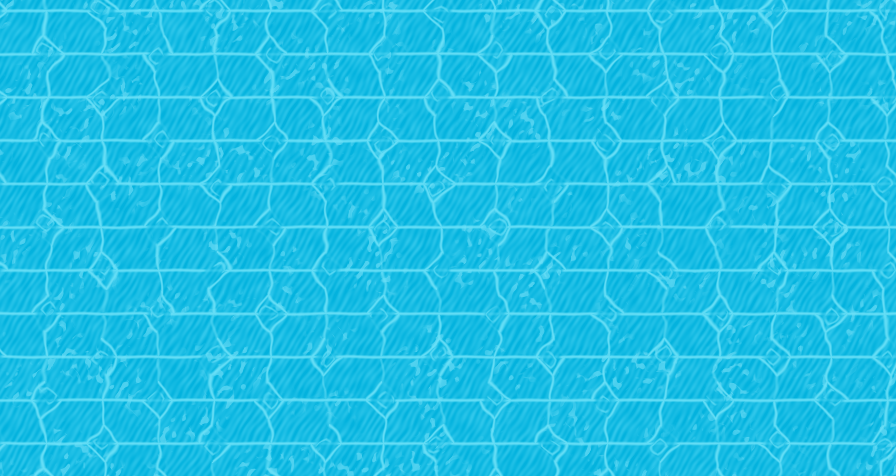
This pattern is drawn by a Shadertoy shader. Its source:

```glsl
float hash(vec2 p) {
    vec3 q = fract(vec3(p.xyx) * 0.1031);
    q += dot(q, q.yzx + 33.33);
    return fract((q.x + q.y) * q.z);
}

vec2 gradient(vec2 cell) {
    float angle = 6.2832 * hash(cell + 71.0);
    return vec2(cos(angle), sin(angle));
}

float gradientNoise(vec2 p) {
    vec2 i = floor(p), f = p - i;
    vec2 w = f * f * f * (f * (f * 6.0 - 15.0) + 10.0);
    vec2 e = vec2(1, 0);
    float low = mix(dot(gradient(i), f), dot(gradient(i + e), f - e), w.x);
    float high = mix(dot(gradient(i + e.yx), f - e.yx), dot(gradient(i + 1.0), f - 1.0), w.x);
    return mix(low, high, w.y);
}

float segmentDistance(vec2 p, vec2 a, vec2 b) {
    vec2 ab = b - a;
    return length(p - a - ab * clamp(dot(p - a, ab) / dot(ab, ab), 0.0, 1.0));
}

float stroke(float d, float width) {
    return 1.0 - smoothstep(0.0, width, d);
}

// Slanted brushed grain: x is tone, y is the amount of pale flecks
vec2 grain(vec2 p) {
    float across = dot(p, vec2(0.86, -0.51));
    float along = dot(p, vec2(0.51, 0.86));
    float wave = sin(across * 45.0 + 4.0 * gradientNoise(p * 1.7));
    float broken = gradientNoise(vec2(across * 9.0, along * 2.6));
    float tone = 0.42 + 0.27 * wave + 0.6 * broken + 0.15 * gradientNoise(p * 0.8);

    float speck = gradientNoise(vec2(across * 6.5, along * 4.5) + 40.0);
    float curl = abs(gradientNoise(p * 3.3 + 17.0));
    float patches = smoothstep(-0.1, 0.28, gradientNoise(p * 0.85 + 9.0));
    float flecks = smoothstep(0.16, 0.36, speck) + 0.5 * stroke(curl, 0.09) * smoothstep(0.0, 0.2, speck);
    return vec2(clamp(tone, 0.0, 1.0), clamp(flecks * patches, 0.0, 1.0));
}

// Tile joints, with forked knots on alternate crossings
float joints(vec2 p) {
    float pitch = 11.0 / 8.5;
    vec2 crossing = round(p / vec2(pitch, 1.0));
    vec2 d = p - crossing * vec2(pitch, 1.0);
    vec2 edge = vec2(crossing.x, floor(p.y));
    float knot = mod(crossing.x + crossing.y, 2.0);

    // Each upright bows and wavers between its two rows
    d.x += (hash(edge + 5.0) - 0.5) * 0.24 * sin(3.14159 * fract(p.y));
    d.x += 0.13 * gradientNoise(p * 2.3);

    float strength = mix(0.5, 1.0, smoothstep(0.0, 0.5, hash(edge + 23.0)));
    float reach = knot * smoothstep(0.44, 0.36, 0.8 - abs(d.y));
    float upright = stroke(abs(d.x), 0.06) * strength;
    upright *= mix(1.0, smoothstep(0.34, 0.42, abs(d.y)), knot);

    float gap = knot * (1.0 - smoothstep(0.2, 0.32, abs(d.x)));
    float level = stroke(abs(d.y + 0.025 * gradientNoise(p * 1.5)), 0.062) * (1.0 - 0.65 * gap);

    // A fork opens to the left, the right, or both ways
    float choice = hash(edge + crossing.y * 3.0 + 47.0);
    float side = d.x < 0.0 ? step(0.3, choice) : step(choice, 0.7);
    float fork = stroke(segmentDistance(abs(d), vec2(0.36, 0.0), vec2(0.0, 0.43)), 0.06);
    fork *= knot * mix(0.15, 1.0, side);

    // Small loop nested in the knot
    vec2 shift = vec2(hash(crossing + 61.0), hash(crossing + 83.0)) - 0.5;
    vec2 loopPoint = abs(d - shift * vec2(0.16, 0.22));
    float loopDistance = abs(mix(length(loopPoint), loopPoint.x + loopPoint.y, 0.5) - 0.18);
    float loopLine = 0.75 * knot * stroke(loopDistance, 0.055);
    loopLine *= smoothstep(-0.25, 0.1, gradientNoise(p * 3.0 + 31.0));

    return max(max(upright, level), max(fork, loopLine));
}

void mainImage(out vec4 fragColor, in vec2 fragCoord) {
    // One unit is one row; sixteen columns and eleven rows fill the canvas
    vec2 p = fragCoord / iResolution.y * 11.0 - vec2(1.08, 0.75);

    vec2 surface = grain(p);
    vec3 color = mix(vec3(0.01, 0.70, 0.87), vec3(0.19, 0.78, 0.92), surface.x);
    color = mix(color, vec3(0.36, 0.84, 0.95), 0.8 * surface.y);
    color = mix(color, vec3(0.42, 0.88, 0.97), 0.9 * joints(p));
    fragColor = vec4(color, 1.0);
}
```
